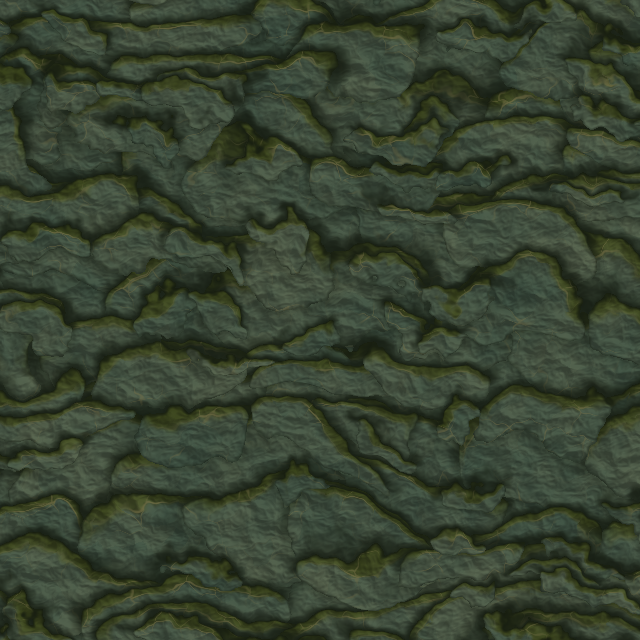
A WebGL 2 fragment shader for this texture:

```glsl
#version 300 es
precision highp float;
// Mossy cliff of overlapping slabs: olive top rims, dark crevices, pale worn ridges.
uniform vec2 u_resolution;
out vec4 fragColor;

const vec3 DEEP_SLATE = vec3(0.215, 0.28, 0.23);
const vec3 PALE_SLATE = vec3(0.30, 0.34, 0.265);
const vec3 MOSS = vec3(0.25, 0.285, 0.14);
const vec3 DARK_MOSS = vec3(0.18, 0.21, 0.075);
const vec3 WORN_EDGE = vec3(0.47, 0.44, 0.28);
const vec3 CREVICE = vec3(0.075, 0.10, 0.06);

struct Stone {
  float depth;  // distance inward from the outline
  float top;    // -1 at the foot, 1 at the crown
  float light;  // 0 beneath a nearer stone's crown
  vec2 id;
};

vec2 hash2(vec2 p) {
  vec3 q = fract(p.xyx * vec3(0.1031, 0.1030, 0.0973));
  q += dot(q, q.yzx + 33.33);
  return fract((q.xx + q.yz) * q.zy);
}

float cornerSlope(vec2 cell, vec2 offset) {
  float angle = 6.2832 * hash2(cell).x;
  return dot(vec2(cos(angle), sin(angle)), offset);
}

// Gradient noise, roughly -0.7 to 0.7.
float noise(vec2 p) {
  vec2 i = floor(p), f = fract(p), e = vec2(1.0, 0.0);
  vec2 u = f * f * f * (f * (f * 6.0 - 15.0) + 10.0);
  return mix(mix(cornerSlope(i, f), cornerSlope(i + e, f - e), u.x),
             mix(cornerSlope(i + e.yx, f - e.yx), cornerSlope(i + 1.0, f - 1.0), u.x), u.y);
}

vec2 warp(vec2 p, float scale, float amount) {
  return amount * vec2(noise(p * scale + 3.7), noise(p * scale + 41.3));
}

// Creased relief: folds of noise leave sharp valleys.
float creases(vec2 p) {
  float sum = 0.0, gain = 1.0;
  for (int i = 0; i < 4; i++) {
    sum += gain * abs(noise(p));
    p = mat2(1.6, 1.1, -1.1, 1.6) * p + 7.3;
    gain *= 0.55;
  }
  return sum;
}

// Facets: x is the distance to the nearest seam, y a random tone.
vec2 facets(vec2 p) {
  vec2 base = floor(p), owner = base;
  float near = 9.0, second = 9.0;
  for (int j = -1; j <= 1; j++)
    for (int i = -1; i <= 1; i++) {
      vec2 c = base + vec2(i, j);
      float d = length(c + hash2(c + 19.0) - p);
      second = min(second, max(d, near));
      if (d < near) { near = d; owner = c; }
    }
  return vec2(second - near, hash2(owner + 71.0).x);
}

// Lays rows from the top down, so each lower stone overlaps those above it.
void layStones(vec2 p, vec2 cell, float keep, float seed, inout Stone s) {
  vec2 base = floor(p / cell);
  for (int j = 2; j >= -2; j--)
    for (int i = -2; i <= 1; i++) {
      vec2 c = base + vec2(i, j);
      vec2 r = hash2(c + seed), k = hash2(c + seed + 57.0);
      if (k.x > keep) continue;
      vec2 centre = (c + 0.5 + vec2(0.5 * mod(c.y, 2.0), 0.0) + (r - 0.5) * vec2(0.8, 0.6)) * cell;
      vec2 q = p - centre;
      q.y += q.x * (k.y - 0.4) * 0.5;
      vec2 radii = cell * mix(vec2(0.46, 0.5), vec2(0.82, 0.9), r.yx);
      vec2 e = q / radii, a = pow(abs(e), vec2(2.7));
      float len = pow(a.x + a.y, 1.0 / 2.7);
      float d = (len - 1.0) * len / max(length(e / radii), 0.001);
      if (d < 0.0) s = Stone(-d, e.y, 1.0, c + seed);
      else s.light *= mix(1.0, smoothstep(-0.003, 0.02, d), 0.25 + 0.75 * smoothstep(-0.3, 0.5, e.y));
    }
}

void main() {
  vec2 uv = gl_FragCoord.xy / u_resolution.y;
  vec2 rough = warp(uv, 24.0, 0.014) + warp(uv, 65.0, 0.005);
  vec2 p = uv + rough + warp(uv, 5.0, 0.09);

  // Large slabs, then scattered smaller blocks
  Stone s = Stone(0.05, 0.0, 1.0, vec2(0.0));
  layStones(p, vec2(0.25, 0.095), 0.95, 11.0, s);
  layStones(p + warp(uv, 9.0, 0.04), vec2(0.15, 0.062), 0.36, 137.0, s);
  layStones(p + rough, vec2(0.085, 0.034), 0.15, 311.0, s);

  // Slate body with facets and creased relief
  vec2 facet = facets((uv + rough * 1.3) * vec2(23.0, 32.0) + s.id * 3.1);
  vec2 grain = (uv + rough * 0.5) * vec2(13.0, 19.0) + s.id * 1.7;
  float slope = creases(grain + vec2(0.03, 0.06)) - creases(grain);
  float mottle = noise(uv * 6.0 + 9.0) + 0.6 * noise(uv * 21.0) + 0.3 * noise(uv * 90.0);
  float tone = 0.42 + 0.55 * mottle + 0.3 * (facet.y - 0.5) + 0.25 * (hash2(s.id).y - 0.5);
  vec3 colour = mix(DEEP_SLATE, PALE_SLATE, clamp(tone, 0.0, 1.0));

  // Moss on the upper ledge of each stone
  float crown = smoothstep(-0.05, 0.55, s.top);
  float ledge = 0.014 + 0.012 * noise(uv * 14.0 + s.id) + 0.005 * (facet.y - 0.5);
  float moss = crown * (1.0 - smoothstep(ledge * 0.75, ledge * 1.5, s.depth));
  vec3 mossColour = mix(DARK_MOSS, MOSS, smoothstep(0.0, ledge * 1.1, s.depth + 0.006 * mottle));
  colour = mix(colour, mossColour, 0.92 * moss);
  colour *= 1.0 + clamp(slope * 1.5, -0.2, 0.2);

  // Thin worn lines along the ledge and facet seams
  float patches = smoothstep(-0.1, 0.4, noise(uv * 17.0 + s.id));
  float ridge = crown * (1.0 - smoothstep(0.0004, 0.0022, abs(s.depth - ledge)));
  float seam = 1.0 - smoothstep(0.01, 0.07, facet.x);
  float nearRidge = 1.0 - smoothstep(0.008, 0.035, abs(s.depth - ledge));
  float worn = max(ridge * (0.2 + 0.6 * patches), seam * patches * (0.12 + 0.45 * nearRidge));
  colour = mix(colour, WORN_EDGE, 0.75 * worn);

  // Crevices and outlines
  float outline = (1.0 - smoothstep(0.0, 0.0045, s.depth)) * (0.4 + 0.4 * crown);
  float shadow = max(outline, 0.85 * (1.0 - s.light));
  fragColor = vec4(mix(colour, CREVICE, shadow), 1.0);
}
```
